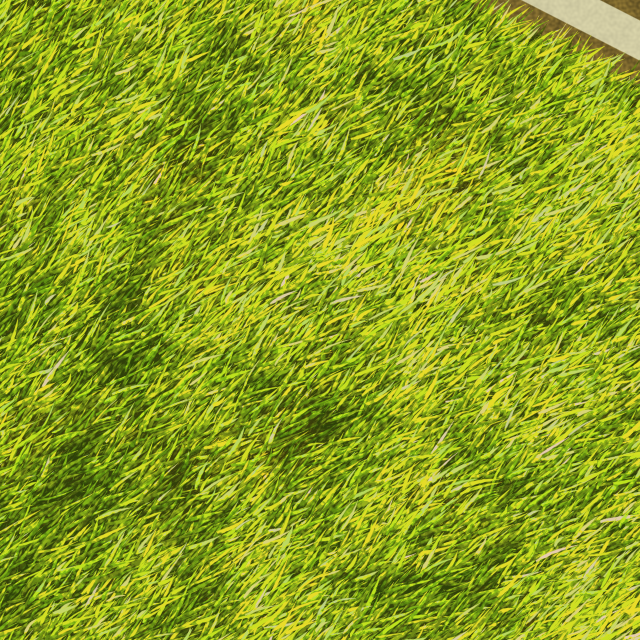
Give the GLSL for this texture, as a WebGL 2 fragment shader.

```glsl
#version 300 es
precision highp float;
// Sunlit lawn of slanted, overlapping grass blades with a concrete curb in the upper right corner.

uniform vec2 u_resolution;
out vec4 fragColor;

vec3 hash3(vec3 p) {
  p = fract(p * vec3(0.1031, 0.1030, 0.0973));
  p += dot(p, p.yxz + 33.33);
  return fract((p.xxy + p.yxx) * p.zyx);
}

vec2 gradientAt(vec2 cell) {
  float angle = 6.2832 * hash3(vec3(cell, 7.0)).x;
  return vec2(cos(angle), sin(angle));
}

float gradientNoise(vec2 p) {
  vec2 i = floor(p), f = fract(p);
  vec2 u = f * f * f * (f * (f * 6.0 - 15.0) + 10.0);
  float a = dot(gradientAt(i), f);
  float b = dot(gradientAt(i + vec2(1, 0)), f - vec2(1, 0));
  float c = dot(gradientAt(i + vec2(0, 1)), f - vec2(0, 1));
  float d = dot(gradientAt(i + vec2(1, 1)), f - vec2(1, 1));
  return mix(mix(a, b, u.x), mix(c, d, u.x), u.y);
}

// Shade of grass from deep shadow (0) to dry highlight (1)
vec3 grassColor(float tone) {
  vec3 c = mix(vec3(0.20, 0.25, 0.04), vec3(0.29, 0.36, 0.06), smoothstep(-0.10, 0.06, tone));
  c = mix(c, vec3(0.42, 0.54, 0.08), smoothstep(0.08, 0.25, tone));
  c = mix(c, vec3(0.57, 0.70, 0.10), smoothstep(0.29, 0.45, tone));
  c = mix(c, vec3(0.85, 0.88, 0.14), smoothstep(0.50, 0.64, tone));
  c = mix(c, vec3(0.80, 0.85, 0.42), smoothstep(0.80, 0.90, tone));
  return mix(c, vec3(0.84, 0.82, 0.60), smoothstep(0.97, 1.05, tone));
}

// Signed distance past the edge of the lawn, towards the curb
float pastLawn(vec2 p) {
  return dot(p - vec2(0.755, 1.0), vec2(0.455, 0.890));
}

vec3 groundColor(vec2 p, float soft) {
  float s = pastLawn(p);
  float grain = gradientNoise(p * 170.0) + 0.6 * gradientNoise(p * 60.0);
  vec3 soil = vec3(0.27, 0.25, 0.05) * (1.0 + 0.5 * grain);
  vec3 side = vec3(0.47, 0.39, 0.17) * (1.0 + 0.35 * grain);
  vec3 concrete = vec3(0.82, 0.80, 0.64) * (1.0 + 0.06 * grain);
  vec3 c = mix(soil, side, smoothstep(-0.03, -0.005, s));
  c = mix(c, concrete, smoothstep(-soft, soft, s - 0.027));
  return mix(c, side, smoothstep(-soft, soft, s - 0.083));
}

void main() {
  vec2 p = gl_FragCoord.xy / u_resolution.y;
  float soft = max(0.0013, 0.5 / u_resolution.y);

  // Broad sunny and shaded patches, smaller tufts, and dry spots
  float patchTone = 0.36 * gradientNoise(p * 3.1 + vec2(9.3, 2.6)) + 0.30 * gradientNoise(p * 7.0)
                  + 0.24 * gradientNoise(p * 19.0) + 0.22 * (p.x - 0.5);
  float dry = smoothstep(0.0, 0.45, gradientNoise(p * 5.0 + 31.0));

  // Grid aligned with the general lean of the blades
  vec2 lean = vec2(cos(0.73), sin(0.73));
  mat2 frame = mat2(lean, vec2(-lean.y, lean.x));
  vec2 cellSize = vec2(0.038, 0.018);

  // Fine streaks and specks on the blades
  float grain = 0.30 * gradientNoise(p * frame * vec2(75.0, 210.0)) + 0.28 * gradientNoise(p * 150.0);

  vec3 color = vec3(0.0);
  float remaining = 1.0;
  float shade = 0.0;

  // Layers run from the top of the turf down to the ground
  for (int layer = 0; layer < 20; layer++) {
    float depth = float(layer);
    vec2 shift = hash3(vec3(depth, 3.0, 11.0)).xy + 30.0;
    vec2 grid = p * frame / cellSize + shift;

    for (int n = 0; n < 9; n++) {
      vec2 cell = floor(grid) + vec2(n % 3, n / 3) - 1.0;
      vec3 place = hash3(vec3(cell, depth + 20.0));
      vec3 look = hash3(vec3(cell, depth + 60.0));
      vec2 center = cell + 0.5 + 0.9 * (place.xy - 0.5);
      vec2 world = frame * ((center - shift) * cellSize);
      float len = mix(0.020, 0.070, look.x);
      if (pastLawn(world - 0.5 * len * lean) > -0.030) continue;

      // Blade space: x runs from root to tip, y across
      float swing = 1.0 * (place.z - 0.5) + 0.12 * (world.y - world.x);
      vec2 offset = (grid - center) * cellSize;
      float cs = cos(swing), sn = sin(swing);
      vec2 q = vec2(cs * offset.x + sn * offset.y, cs * offset.y - sn * offset.x);
      float along = q.x / len + 0.5;
      q.y -= (fract(look.z * 7.0) - 0.5) * 0.026 * (along - 0.5) * (along - 0.5);

      float t = clamp(along, 0.0, 1.0);
      float halfWidth = mix(0.0014, 0.0034, look.z) * (1.0 - t * t * t) * min(1.0, 0.6 + 2.0 * t);
      halfWidth *= 1.0 + 0.8 * grain;
      float edge = max(abs(q.y) - halfWidth, (abs(along - 0.5) - 0.5) * len);
      if (edge > 0.004) continue;
      float cover = 1.0 - smoothstep(-soft, soft, edge);

      // Sunlight on the tip and upper side, shade below and deeper down
      float side = clamp(q.y / 0.0025, -1.0, 1.0);
      float tone = 0.56 + 0.024 * (3.4 - depth) - shade + 0.58 * (look.y - 0.5)
                 + patchTone + grain + 0.34 * (t - 0.5) + 0.10 * side;

      // Some of the bright blades are bleached
      float bleach = fract(look.x * 13.0);
      tone = min(tone, 0.78) + smoothstep(0.5, 0.72, tone)
           * (0.14 * step(0.62, bleach) + 0.15 * step(0.95, bleach));

      vec3 tint = mix(vec3(0.87, 1.01, 0.82), vec3(1.08, 0.98, 1.15),
                      clamp(place.x + 0.6 * patchTone, 0.0, 1.0));
      tint = mix(tint, vec3(1.22, 0.92, 1.0), 0.6 * dry * smoothstep(2.0, 6.0, depth));
      color += remaining * cover * grassColor(tone) * tint;
      remaining *= 1.0 - cover;

      // Soft contact shadow on whatever lies beneath
      shade += 0.13 * (1.0 - smoothstep(0.0, 0.004, edge));
    }
    if (remaining < 0.02) break;
  }

  color += remaining * groundColor(p, soft);
  fragColor = vec4(clamp(color, 0.0, 1.0), 1.0);
}
```
